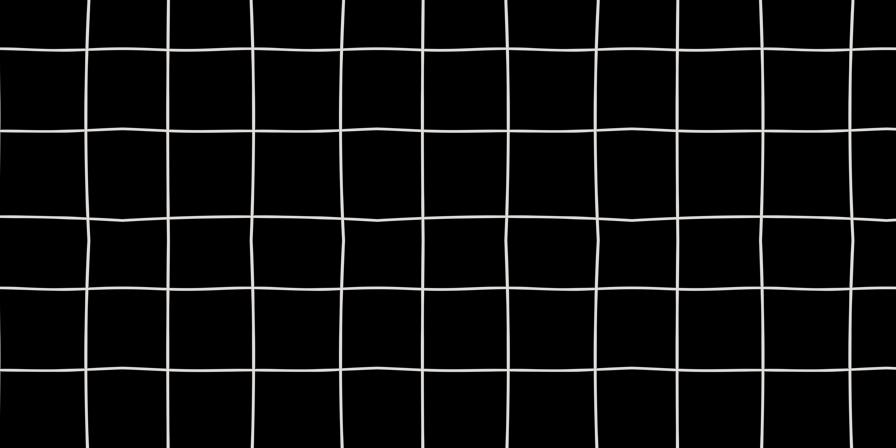
Reproduce this pattern procedurally as a Shadertoy shader.

```glsl
const vec2 TILE_SIZE = vec2(0.5685, 0.5339);
const vec2 TILE_ORIGIN = vec2(0.2734, 0.4635);
const float COLUMN_WIDTH = 0.0066;
const float ROW_WIDTH = 0.0060;
const float WIDTH_VARIATION = 0.16;
const float NOISE_CELLS = 14.0;
const vec3 BACKGROUND = vec3(0.0);
const vec3 CHALK = vec3(0.89, 0.88, 0.87);

float hash(float n) {
    return fract(sin(n * 12.9898) * 43758.5453);
}

// Smooth noise that wraps at the ends of the tile
float strokeNoise(float t, float seed) {
    float x = t * NOISE_CELLS;
    float cell = floor(x);
    float a = hash(cell + seed);
    float b = hash(mod(cell + 1.0, NOISE_CELLS) + seed);
    return mix(a, b, smoothstep(0.0, 1.0, x - cell));
}

// Centres of three hand-drawn lines at position t (0 to 1) along the tile
vec3 lineCentres(float t, vec3 base, vec3 bow, vec3 wave) {
    return base + bow * 4.0 * t * (1.0 - t) - wave * cos(12.56637 * t);
}

float nearestLine(float across, vec3 centres) {
    vec3 d = abs(across - centres);
    return min(d.x, min(d.y, d.z));
}

float unevenWidth(float width, float t, float seed) {
    return width * (1.0 + WIDTH_VARIATION * (strokeNoise(t, seed) - 0.5));
}

float strokeMask(float dist, float width, float pixel) {
    float soft = 0.8 * pixel;
    return 1.0 - smoothstep(0.5 * width - soft, 0.5 * width + soft, dist);
}

void mainImage(out vec4 fragColor, in vec2 fragCoord) {
    float pixel = 1.0 / iResolution.y;
    vec2 tileUv = fract((fragCoord * pixel - TILE_ORIGIN) / TILE_SIZE);
    vec2 local = tileUv * TILE_SIZE;

    // Uneven columns and rows, each bending in its own way
    vec3 columns = lineCentres(tileUv.y,
        vec3(0.1026, 0.2872, 0.4935),
        vec3(-0.0016, 0.0055, -0.0068),
        vec3(0.0));
    vec3 rows = lineCentres(tileUv.x,
        vec3(0.0443, 0.2479, 0.4260),
        vec3(0.0086, -0.0047, 0.0),
        vec3(0.0, -0.0010, -0.0018));

    float columnWidth = unevenWidth(COLUMN_WIDTH, tileUv.y, 3.0);
    float rowWidth = unevenWidth(ROW_WIDTH, tileUv.x, 41.0);
    float vertical = strokeMask(nearestLine(local.x, columns), columnWidth, pixel);
    float horizontal = strokeMask(nearestLine(local.y, rows), rowWidth, pixel);

    fragColor = vec4(mix(BACKGROUND, CHALK, max(vertical, horizontal)), 1.0);
}
```
